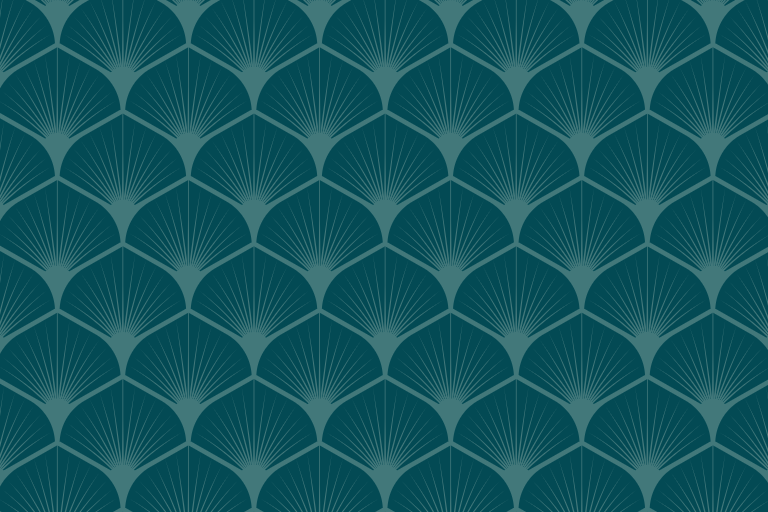
This pattern is drawn by a WebGL 2 fragment shader. Its source:

```glsl
#version 300 es
precision highp float;
// Overlapping ginkgo-like fans in a half-drop repeat. Each dark fan is a
// distance shape bounded by two straight edges and a rounded shoulder;
// tapering ribs spread from its base, drawn in bent polar coordinates.

uniform vec2 u_resolution;
out vec4 outColor;

const vec3 DARK_TEAL = vec3(0.01, 0.29, 0.33);
const vec3 PALE_TEAL = vec3(0.26, 0.47, 0.48);

// Layout as shares of the canvas width
const vec2 HALF_REPEAT = vec2(0.08537, 0.08640);
const vec2 FIRST_APEX = vec2(0.0746, 0.0580);

// Fan proportions in half repeats
const float SLOPE = 0.56;
const float BAND = 0.04;
const float WALL = 0.965;
const float SHOULDER_RADIUS = 0.75;
const vec2 SHOULDER_CENTER = vec2(0.215, 1.02);
const vec2 FAN_BASE = vec2(0.0, 1.56);

// Rib proportions
const float RIBS_PER_SIDE = 7.0;
const float RIB_STEP = 0.131;
const float RIB_HALF_WIDTH = 0.0165;
const float STEM_RADIUS = 0.23;

// Share of a pixel lying inside a signed distance
float coverage(float d, float pixel) {
    return clamp(0.5 - d / pixel, 0.0, 1.0);
}

// Signed distance to one fan; apex at the origin, y pointing down
float fanDistance(vec2 p) {
    p.x = abs(p.x);
    vec2 tangent = normalize(vec2(1.0, SLOPE));
    float upper = (BAND + SLOPE * p.x - p.y) * tangent.x;
    float lower = (p.y + SLOPE * p.x - FAN_BASE.y + BAND) * tangent.x;

    // Round the corner between the sloping top and the side wall
    vec2 v = p - SHOULDER_CENTER;
    bool onShoulder = dot(v, tangent) > 0.0 && v.y < 0.0;
    float outline = onShoulder ? length(v) - SHOULDER_RADIUS
                               : max(upper, p.x - WALL);
    return max(outline, lower);
}

// Coverage of the tapering ribs and of the solid stem they grow from
float ribs(vec2 p, float pixel) {
    vec2 v = vec2(p.x, FAN_BASE.y - p.y);
    float radius = length(v);
    float angle = atan(v.x, v.y);
    float spread = RIB_STEP * (0.82 + 0.14 * radius);
    float index = clamp(round(angle / spread), -RIBS_PER_SIDE, RIBS_PER_SIDE);

    float tip = 1.46 - 0.045 * abs(index);
    float halfWidth = RIB_HALF_WIDTH * max(1.0 - radius / tip, 0.0);
    if (index == 0.0) halfWidth = max(halfWidth, 0.006);

    // Difference of two edges keeps hairlines at their true weight
    float d = abs(angle - index * spread) * radius;
    float rib = coverage(d - halfWidth, pixel) - coverage(d + halfWidth, pixel);
    return max(rib, coverage(radius - STEM_RADIUS, pixel));
}

// Dark coverage of one fan with its pale ribs cut out
float fan(vec2 p, float pixel) {
    return coverage(fanDistance(p), pixel) * (1.0 - ribs(p, pixel));
}

void main() {
    // Width-based coordinates measured down from the top left
    vec2 uv = vec2(gl_FragCoord.x, u_resolution.y - gl_FragCoord.y) / u_resolution.x;
    vec2 p = (uv - FIRST_APEX) / HALF_REPEAT;
    float pixel = 1.0 / (u_resolution.x * HALF_REPEAT.x);

    // Two interleaved grids, the second shifted by half a repeat
    float dark = 0.0;
    for (int i = 0; i < 2; i++) {
        vec2 q = p - float(i);
        vec2 cell = vec2(mod(q.x + 1.0, 2.0) - 1.0, mod(q.y, 2.0));
        dark = max(dark, fan(cell, pixel));
    }
    outColor = vec4(mix(PALE_TEAL, DARK_TEAL, dark), 1.0);
}
```
